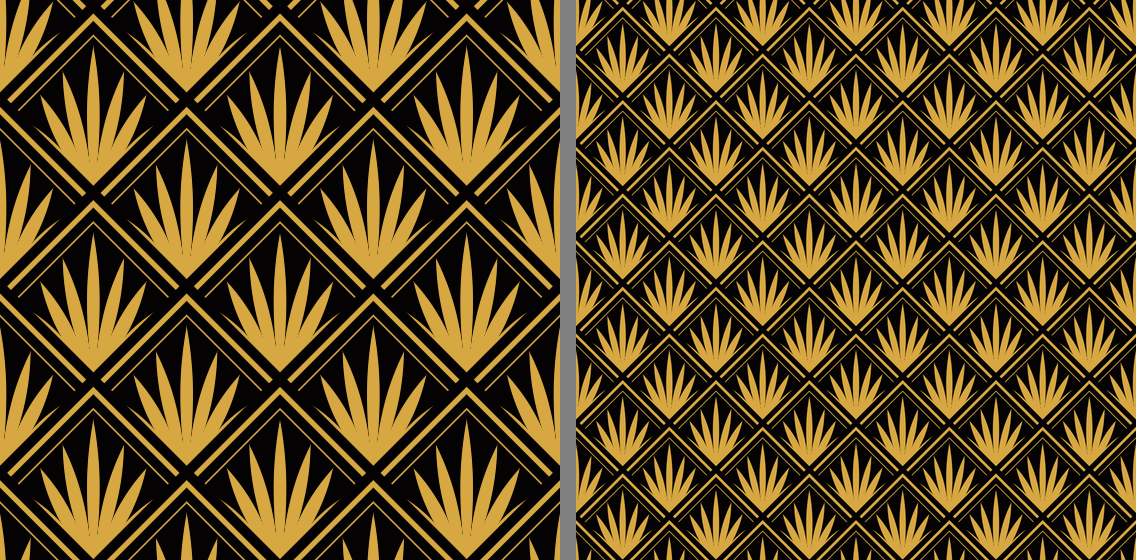
Left: one tile. Right: repeated 2 by 2.
Give the GLSL for this pattern, as a Shadertoy shader.

```glsl
// Art deco lattice of gold palm fans in overlapping chevron-edged diamonds on black.
#define REPEATS 3.0                        // whole periods across and down
#define GOLD vec3(0.843, 0.655, 0.255)
#define BLACK vec3(0.016, 0.008, 0.008)
#define THICK_LINE vec2(0.092, 0.0200)     // inset from the upper edges, half width
#define THIN_LINE vec2(0.191, 0.0060)
#define FAN_ROOT vec2(0.0, -0.557)         // point where all leaf axes meet
#define FAN_STEP 0.239                     // angle between leaves, radians
#define LEAF_WIDTH 0.034                   // half width of the central leaf
#define CORE_RADIUS 0.19                   // solid base of the fan
#define SOFTNESS 1.3                       // edge smoothing

const float LEAF_LENGTHS[4] = float[4](0.807, 0.693, 0.617, 0.529);

// Coverage of a shape from its signed distance
float fill(float dist, float blur) {
    return 1.0 - smoothstep(-0.5 * blur, 0.5 * blur, dist);
}

// Pointed leaf along +y: sharp parabolic tip, broader taper at the root
float leafDistance(vec2 p, float len, float halfWidth) {
    float s = (p.y - 0.55 * len) / (0.45 * len);
    float taper = s > 0.0 ? 1.0 : 0.75;
    return abs(p.x) - halfWidth * (1.0 - taper * s * s);
}

// Mirrored fan of seven leaves over a rounded core
float fanDistance(vec2 p) {
    p.x = abs(p.x);
    p -= FAN_ROOT;
    float dist = length(p) - CORE_RADIUS;
    for (int i = 0; i < 4; i++) {
        float angle = FAN_STEP * float(i);
        float c = cos(angle), s = sin(angle);
        vec2 q = vec2(c * p.x - s * p.y, s * p.x + c * p.y);
        float halfWidth = LEAF_WIDTH + 0.0015 * float(i);
        dist = min(dist, leafDistance(q, LEAF_LENGTHS[i], halfWidth));
    }
    return dist;
}

// Band parallel to the two upper sides of the diamond
float chevronDistance(float inset, vec2 line) {
    return (abs(inset - line.x) - line.y) * 0.7071;
}

void mainImage(out vec4 fragColor, in vec2 fragCoord) {
    vec2 uv = REPEATS * fragCoord / iResolution.xy;
    float blur = SOFTNESS * REPEATS / min(iResolution.x, iResolution.y);

    // Nearest diamond of the half-drop lattice
    vec2 p = fract(uv) - 0.5;
    if (abs(p.x) + abs(p.y) > 0.5) p = fract(uv + 0.5) - 0.5;

    // Insets from the upper and lower sides
    float upper = 0.5 - p.y - abs(p.x);
    float lower = 0.5 + p.y - abs(p.x);

    float dist = fanDistance(p);
    dist = min(dist, chevronDistance(upper, THICK_LINE));
    dist = min(dist, chevronDistance(upper, THIN_LINE));

    // Diamonds below cover the lower sides
    float gold = fill(dist, blur) * smoothstep(0.0, blur, lower * 0.7071);
    fragColor = vec4(mix(BLACK, GOLD, gold), 1.0);
}
```
